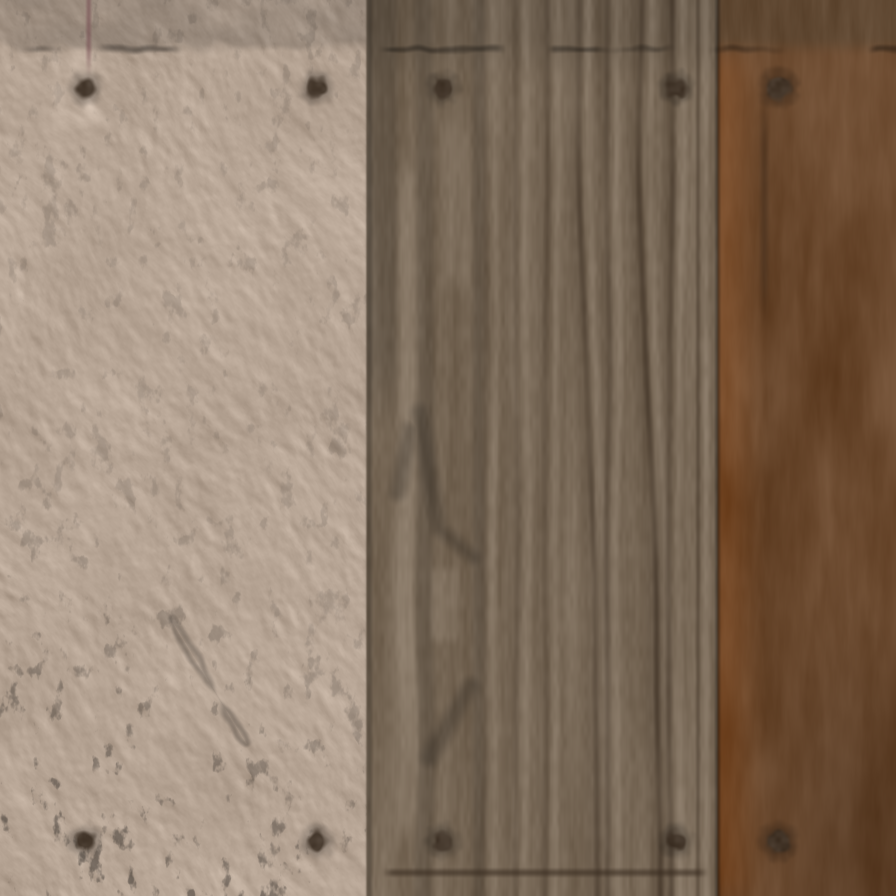
Write a Shadertoy shader that draws this texture.

```glsl
// Three weathered wall panels side by side: pale plaster, grey grooved wood, rusty brown sheet.
// Value noise stretched along each material's grain gives the surfaces; distance
// functions add grooves, knots, seams, scratches and the rows of bolts.
#define PLASTER vec3(0.715, 0.645, 0.582)
#define WOOD vec3(0.468, 0.407, 0.338)
#define RUST vec3(0.410, 0.279, 0.174)
#define DARK vec3(0.210, 0.160, 0.115)
#define WOOD_X 0.409
#define RUST_X 0.801
#define SEAM_Y 0.947
#define BOLT_TOP 0.902
#define BOLT_LOW 0.061
#define RELIEF 0.19
#define GROOVES 7

float hash(vec2 p) {
    p = fract(p * vec2(0.1031, 0.1130));
    p += dot(p, p.yx + 33.33);
    return fract((p.x + p.y) * p.x * 17.0);
}

float noise(vec2 p) {
    vec2 i = floor(p), f = fract(p);
    f = f * f * (3.0 - 2.0 * f);
    return mix(mix(hash(i), hash(i + vec2(1, 0)), f.x),
               mix(hash(i + vec2(0, 1)), hash(i + vec2(1, 1)), f.x), f.y);
}

float fbm(vec2 p) {
    float sum = 0.0, amp = 0.5;
    for (int i = 0; i < 4; i++) {
        sum += amp * noise(p);
        p = mat2(1.6, 1.2, -1.2, 1.6) * p + 7.3;
        amp *= 0.5;
    }
    return sum / 0.9375;
}

float segment(vec2 p, vec2 a, vec2 b) {
    vec2 d = b - a;
    return length(p - a - d * clamp(dot(p - a, d) / dot(d, d), 0.0, 1.0));
}

// Soft line: one at the core, zero beyond the width
float stroke(float dist, float width) { return 1.0 - smoothstep(0.0, width, abs(dist)); }

// Soft-edged vertical span or column
float band(float x, float lo, float hi, float soft) {
    return smoothstep(lo - soft, lo + soft, x) * (1.0 - smoothstep(hi - soft, hi + soft, x));
}

float plasterHeight(vec2 p) {
    p += 0.025 * (vec2(noise(p * 7.0), noise(p * 7.0 + 19.0)) - 0.5);
    vec2 q = vec2(0.8 * p.x + 0.6 * p.y, 0.6 * p.x - 0.8 * p.y);
    return 0.65 * fbm(q * vec2(85.0, 38.0) + 40.0) + 0.35 * fbm(p * 60.0 + 9.0);
}

vec3 plaster(vec2 p) {
    float slope = plasterHeight(p) - plasterHeight(p + vec2(0.004, 0.005));
    vec3 c = PLASTER + RELIEF * slope + 0.09 * (fbm(p * 9.0) - 0.5);
    // Dark pits gather toward the lower left
    float decay = 1.0 - smoothstep(0.0, 0.55, p.y + 0.5 * p.x);
    float pits = smoothstep(0.62, 0.80, fbm(p * vec2(75.0, 48.0) + 3.0));
    c *= 1.0 - pits * (0.10 + 0.28 * decay);
    // Diagonal scratch, top band, pale drip and thin red run
    float wobble = 0.012 * (noise(p * 45.0) - 0.5);
    c *= 1.0 - 0.22 * stroke(segment(p, vec2(0.19, 0.31), vec2(0.275, 0.17)) + wobble, 0.007);
    float top = smoothstep(SEAM_Y - 0.006, SEAM_Y + 0.006, p.y + wobble);
    c *= 1.0 - top * (0.10 + 0.08 * noise(p * vec2(28.0, 50.0)));
    float drip = band(p.x + wobble, 0.062, 0.108, 0.006) * band(p.y, 0.86, 0.945, 0.018);
    c += 0.11 * drip * noise(p * vec2(70.0, 18.0));
    c = mix(c, vec3(0.46, 0.30, 0.32), 0.55 * stroke(p.x - 0.099, 0.005) * smoothstep(0.91, 0.95, p.y));
    return c;
}

vec3 wood(vec2 p) {
    float sway = 0.008 * (noise(vec2(p.x * 5.0, p.y * 6.0)) - 0.5);
    float grain = fbm(vec2((p.x + sway) * 75.0, p.y * 3.0));
    vec3 c = WOOD + 0.13 * (grain - 0.5) + 0.035 * (noise(p * vec2(260.0, 70.0)) - 0.5);
    // Broad light and dark boards on the left
    c *= 1.0 - 0.14 * band(p.x, WOOD_X, 0.443, 0.006) * smoothstep(0.5, 0.62, p.y);
    c += 0.055 * band(p.x + sway, 0.443, 0.463, 0.005) * band(p.y, 0.07, 0.81, 0.02);
    c *= 1.0 - 0.12 * band(p.x + sway, 0.465, 0.484, 0.005);
    c += 0.045 * band(p.x + sway, 0.491, 0.524, 0.005) * band(p.y, 0.68, 0.86, 0.02);
    c += 0.055 * band(p.x, 0.480, 0.511, 0.004) * band(p.y, 0.285, 0.365, 0.008);
    c *= 1.0 - 0.13 * band(p.x, 0.528, 0.540, 0.005);
    // Curved figure and knots
    float curl = min(segment(p, vec2(0.468, 0.54), vec2(0.490, 0.41)),
                     segment(p, vec2(0.490, 0.41), vec2(0.528, 0.378)));
    curl = min(curl, segment(p, vec2(0.525, 0.235), vec2(0.480, 0.155)));
    curl = min(curl, segment(p, vec2(0.458, 0.52), vec2(0.444, 0.45)));
    c *= 1.0 - 0.20 * stroke(curl + sway, 0.016);
    // Drifting grooves, deeper to the right, each with a lit side
    for (int i = 0; i < GROOVES; i++) {
        float k = float(i), odd = mod(k, 2.0) * step(2.5, k);
        float x = 0.542 + 0.0345 * k + 0.022 * odd * smoothstep(0.1, 0.9, 1.0 - p.y);
        float d = p.x - x - 0.006 * (noise(vec2(k * 9.0, p.y * 5.0)) - 0.5);
        float depth = (0.22 + 0.05 * k + 0.14 * odd) * (0.6 + 0.6 * noise(vec2(k * 4.0, p.y * 9.0)));
        c = mix(c, DARK, depth * (0.7 * stroke(d, 0.006) + 0.3 * stroke(d + 0.005, 0.014)));
        c += 0.05 * stroke(d - 0.011, 0.008);
    }
    c += 0.07 * stroke(p.x - 0.788, 0.007);
    c = mix(c, DARK, 0.35 * stroke(p.x - 0.779, 0.004));
    // Bottom rail and dim head
    c = mix(c, DARK, 0.55 * stroke(p.y - 0.026, 0.007) * band(p.x, 0.432, 0.785, 0.008));
    return c * (1.0 - 0.09 * smoothstep(0.90, 0.97, p.y));
}

vec3 rust(vec2 p) {
    float cloud = fbm(p * vec2(14.0, 7.0)), streak = fbm(p * vec2(90.0, 14.0));
    vec3 c = RUST + 0.15 * (cloud - 0.5) + 0.07 * (streak - 0.5);
    c += vec3(0.05, 0.005, -0.025) * (1.0 - smoothstep(0.0, 0.06, p.x - RUST_X)) * band(p.y, 0.0, 0.94, 0.03);
    c *= 1.0 - 0.12 * (1.0 - smoothstep(0.05, 0.4, p.y)) * smoothstep(0.82, 0.95, p.x);
    c *= 1.0 - 0.18 * stroke(p.x - 0.853, 0.008) * band(p.y, 0.66, 0.87, 0.04);
    return mix(c, vec3(0.36, 0.28, 0.20) + 0.1 * (streak - 0.5), 0.75 * smoothstep(0.935, 0.96, p.y));
}

void mainImage(out vec4 fragColor, in vec2 fragCoord) {
    vec2 p = fragCoord / iResolution.xy;
    float aa = 1.5 / iResolution.y;
    vec3 c = mix(plaster(p), wood(p), smoothstep(-aa, aa, p.x - WOOD_X));
    c = mix(c, rust(p), smoothstep(-aa, aa, p.x - RUST_X));
    c *= 1.0 - 0.22 * stroke(p.x - WOOD_X - 0.003, 0.006) - 0.35 * stroke(p.x - RUST_X, 0.005);
    // Broken seam across the head of the wall
    float broken = smoothstep(0.35, 0.65, noise(vec2(p.x * 22.0, 4.0)));
    c *= 1.0 - 0.32 * broken * stroke(p.y - SEAM_Y + 0.004 * noise(p * 60.0), 0.006);
    // Bolts: one row near the top, one near the bottom
    float boltX[5] = float[5](0.095, 0.354, 0.494, 0.755, 0.869);
    float rowY = p.y > 0.5 ? BOLT_TOP : BOLT_LOW;
    for (int i = 0; i < 5; i++) {
        vec2 q = p - vec2(boltX[i], rowY);
        float radius = i == 4 ? 0.0135 : 0.0105;
        float d = length(q) - radius + 0.006 * (noise(p * 130.0) - 0.5);
        c *= 1.0 - 0.22 * (1.0 - smoothstep(0.0, 0.014, d));
        c = mix(c, DARK + 0.08 * noise(p * 160.0), 0.88 * (1.0 - smoothstep(-0.002 - aa, 0.002 + aa, d)));
    }
    fragColor = vec4(clamp(c, 0.0, 1.0), 1.0);
}
```
